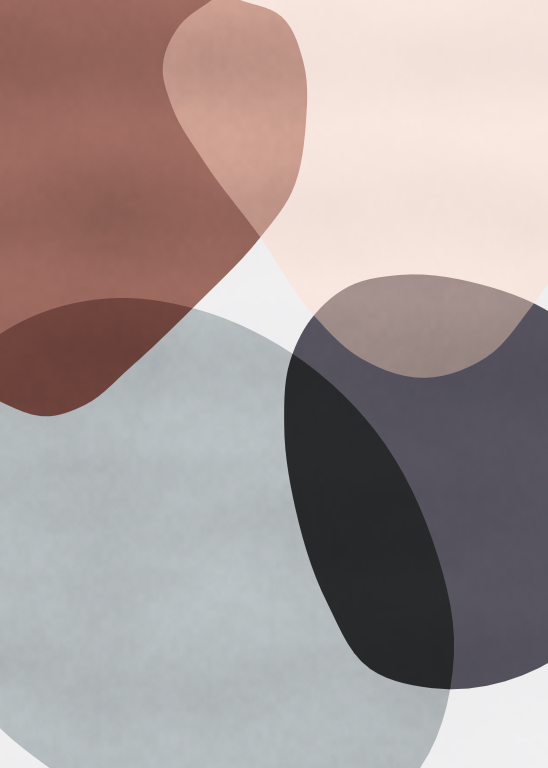
This background is drawn by a WebGL 1 fragment shader. Its source:

```glsl
precision highp float;
// Overlapping translucent pebble shapes in muted washes on pale paper.
uniform vec2 u_resolution;

float hash(vec2 p) {
  p = fract(p * vec2(0.1031, 0.1137));
  p += dot(p, p.yx + 33.33);
  return fract((p.x + p.y) * p.x * 7.31);
}

float noise(vec2 p) {
  vec2 i = floor(p), f = fract(p);
  f = f * f * (3.0 - 2.0 * f);
  return mix(mix(hash(i), hash(i + vec2(1, 0)), f.x),
             mix(hash(i + vec2(0, 1)), hash(i + vec2(1, 1)), f.x), f.y);
}

float fbm(vec2 p) {
  float sum = 0.0, amp = 0.5;
  for (int i = 0; i < 5; i++) {
    sum += amp * noise(p);
    p = p * 2.03 + 17.0;
    amp *= 0.5;
  }
  return sum;
}

// Direction at b of the circle through a, b and c
vec2 tangent(vec2 a, vec2 b, vec2 c) {
  vec2 u = b - a, v = c - b;
  return normalize(u / dot(u, u) + v / dot(v, v));
}

// Signed distance to a smooth closed curve through twelve knots
float blob(vec2 p, vec4 a, vec4 b, vec4 c, vec4 d, vec4 e, vec4 f) {
  vec2 k[15];
  k[0] = a.xy; k[1] = a.zw; k[2] = b.xy; k[3] = b.zw;
  k[4] = c.xy; k[5] = c.zw; k[6] = d.xy; k[7] = d.zw;
  k[8] = e.xy; k[9] = e.zw; k[10] = f.xy; k[11] = f.zw;
  k[12] = k[0]; k[13] = k[1]; k[14] = k[2];
  float nearest = 1e6, side = 1.0;
  vec2 last = k[1];
  for (int i = 0; i < 12; i++) {
    vec2 s = k[i + 1], t = k[i + 2];
    float chord = length(t - s);
    vec2 m = chord * tangent(k[i], s, t);
    vec2 n = chord * tangent(s, t, k[i + 3]);
    for (int j = 1; j <= 7; j++) {
      float h = float(j) / 7.0, g = 1.0 - h;
      vec2 q = g * g * ((1.0 + 2.0 * h) * s + h * m)
             + h * h * ((3.0 - 2.0 * h) * t - g * n);
      if (j == 7) q = t;
      vec2 edge = q - last, w = p - last;
      vec2 off = w - edge * clamp(dot(w, edge) / dot(edge, edge), 0.0, 1.0);
      nearest = min(nearest, dot(off, off));
      if ((last.y > p.y) != (q.y > p.y) &&
          p.x < last.x + edge.x * w.y / edge.y) side = -side;
      last = q;
    }
  }
  return side * sqrt(nearest);
}

float cover(float dist) {
  return clamp(0.5 - dist * u_resolution.y / 100.0, 0.0, 1.0);
}

void main() {
  // Percent of canvas height, y running down from the top
  vec2 uv = gl_FragCoord.xy / u_resolution;
  vec2 p = vec2(71.35 * uv.x, 100.0 - 100.0 * uv.y);

  // Shape masks
  float blush = cover(blob(p, vec4(27.7, -0.1, 23.4, 3.3), vec4(21.2, 8.5, 22.4, 13.9),
    vec4(26.4, 20.8, 33.9, 30.9), vec4(40.8, 41.0, 46.9, 46.6),
    vec4(55.3, 49.2, 63.2, 46.6), vec4(69.3, 39.8, 83.0, -34.0)));
  float clay = cover(blob(p, vec4(31.0, -0.1, 36.7, 2.2), vec4(39.5, 8.1, 39.8, 16.3),
    vec4(38.0, 25.0, 33.9, 30.9), vec4(25.4, 39.8, 16.9, 47.9),
    vec4(11.1, 52.7, 6.5, 54.2), vec4(-1.3, 51.7, -26.0, -26.0)));
  float mist = cover(blob(p, vec4(-2.0, 44.9, 5.2, 40.8), vec4(15.4, 38.8, 25.4, 40.2),
    vec4(38.0, 46.0, 48.8, 56.0), vec4(56.3, 70.3, 59.1, 85.3),
    vec4(54.7, 100.0, 30.6, 110.7), vec4(5.9, 99.6, -0.7, 94.1)));
  float slate = cover(blob(p, vec4(52.1, 35.8, 45.4, 37.3), vec4(40.6, 41.4, 37.8, 46.9),
    vec4(37.0, 55.3, 38.5, 66.4), vec4(42.6, 78.5, 48.2, 87.1),
    vec4(56.2, 89.6, 72.3, 85.8), vec4(72.3, 41.1, 62.5, 37.0)));

  // Flat colours and their overlaps
  vec3 color = mix(vec3(0.935, 0.935, 0.94), vec3(0.96, 0.895, 0.865), blush);
  color = mix(color, mix(vec3(0.59, 0.40, 0.36), vec3(0.77, 0.60, 0.545), blush), clay);
  color = mix(color, mix(vec3(0.70, 0.725, 0.735), vec3(0.43, 0.265, 0.235), clay), mist);
  vec3 shade = mix(vec3(0.335, 0.325, 0.37), vec3(0.61, 0.54, 0.525), blush);
  color = mix(color, mix(shade, vec3(0.155, 0.16, 0.165), mist), slate);

  // Soft horizontal wash, cloudy pigment and fine grain
  float ink = max(max(clay, mist), slate);
  float band = cos((p.y - 18.0) * 0.314) * mix(0.045, 0.015, smoothstep(25.0, 60.0, p.y));
  float cloud = fbm(p * vec2(0.07, 0.13)) - 0.48;
  float grain = fbm(p * vec2(1.1, 0.9) + 40.0) - 0.48;
  float wash = band + 0.10 * cloud + 0.05 * grain;
  color *= 1.0 + wash * mix(0.12 + 0.12 * blush, 1.0, ink);
  gl_FragColor = vec4(color, 1.0);
}
```
